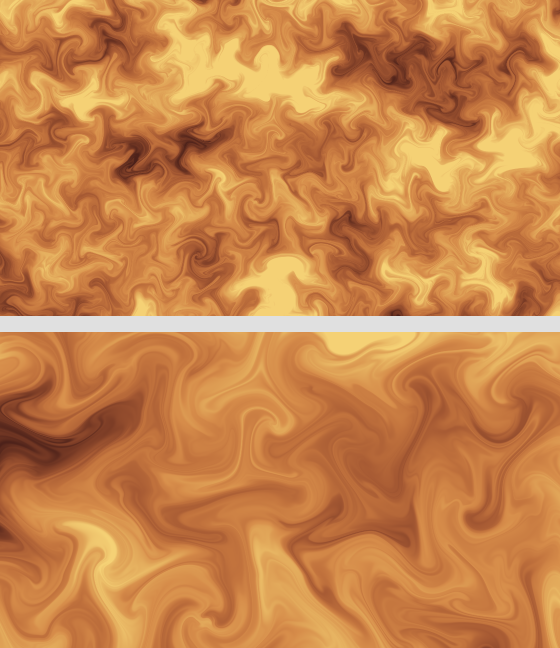
Top, the full canvas; bottom, a detail of the centre.
Reproduce this texture procedurally as a WebGL 2 fragment shader.

```glsl
#version 300 es
precision highp float;
// Glowing amber clouds with fine curling filaments. Octaves of gradient noise
// are summed while the sample point drifts along the curl of a finer noise, so
// large lumps stay soft and small octaves wind into eddies; a ramp colours it.

#define BASE_SCALE 3.6     // cells of the largest octave per canvas height
#define LACUNARITY 1.85    // scale step between octaves
#define GAIN 0.51          // strength step between octaves
#define OCTAVES 5
#define SWIRL_OCTAVES 3    // octaves that add eddies
#define SWIRL_STEPS 4      // drift steps per octave
#define SWIRL_STRIDE 0.13  // drift length in cells
#define SWIRL_SCALE 3.2    // eddy scale relative to its octave
#define CONTRAST 1.04
#define BRIGHTNESS 0.03
#define SEED vec2(17.3, 41.7)

uniform vec2 u_resolution;
out vec4 fragColor;

// Unit gradient with a random direction for each lattice point
vec2 latticeGradient(vec2 cell) {
    float angle = 6.28318 * fract(sin(dot(cell, vec2(127.1, 311.7))) * 43758.5453);
    return vec2(cos(angle), sin(angle));
}

// Gradient noise: value in x, its slope in yz
vec3 noiseWithSlope(vec2 p) {
    vec2 cell = floor(p), f = p - cell;
    vec2 u = f * f * f * (f * (f * 6.0 - 15.0) + 10.0);
    vec2 du = 30.0 * f * f * (f * (f - 2.0) + 1.0);
    vec2 ga = latticeGradient(cell);
    vec2 gb = latticeGradient(cell + vec2(1, 0));
    vec2 gc = latticeGradient(cell + vec2(0, 1));
    vec2 gd = latticeGradient(cell + vec2(1, 1));
    float a = dot(ga, f);
    float b = dot(gb, f - vec2(1, 0));
    float c = dot(gc, f - vec2(0, 1));
    float d = dot(gd, f - vec2(1, 1));
    float value = mix(mix(a, b, u.x), mix(c, d, u.x), u.y);
    vec2 slope = mix(mix(ga, gb, u.x), mix(gc, gd, u.x), u.y)
               + du * (u.yx * (a - b - c + d) + vec2(b, c) - a);
    return vec3(value, slope);
}

// Drift along the noise contours, winding space into eddies
vec2 swirl(vec2 p, float scale) {
    vec2 q = p * scale;
    for (int i = 0; i < SWIRL_STEPS; i++) {
        vec2 slope = noiseWithSlope(q + SEED.yx).yz;
        q += SWIRL_STRIDE * vec2(slope.y, -slope.x);
    }
    return q / scale;
}

// Cloud density, normalised to zero mean and unit deviation
float cloudDensity(vec2 p) {
    float sum = 0.0, power = 0.0, strength = 1.0, scale = BASE_SCALE;
    mat2 turn = mat2(0.8, 0.6, -0.6, 0.8);
    for (int i = 0; i < OCTAVES; i++) {
        if (i < SWIRL_OCTAVES) p = swirl(p, scale * SWIRL_SCALE);
        sum += strength * noiseWithSlope(p * scale + SEED).x;
        power += strength * strength;
        p = turn * p;
        strength *= GAIN;
        scale *= LACUNARITY;
    }
    return sum / (0.216 * sqrt(power));
}

// Ramp from deep brown through orange to pale yellow
vec3 emberRamp(float density) {
    vec3 ramp[7] = vec3[7](
        vec3(0.30, 0.13, 0.10), vec3(0.49, 0.24, 0.15), vec3(0.65, 0.35, 0.20),
        vec3(0.76, 0.45, 0.24), vec3(0.84, 0.55, 0.29), vec3(0.89, 0.67, 0.36),
        vec3(0.96, 0.82, 0.46));
    float t = clamp((density + 2.6) / 0.69, 0.0, 5.999);
    int i = int(t);
    return mix(ramp[i], ramp[i + 1], t - float(i));
}

void main() {
    // Average four samples per pixel to keep the filaments smooth
    vec3 colour = vec3(0.0);
    for (int i = 0; i < 4; i++) {
        vec2 offset = vec2(i % 2, i / 2) * 0.5 - 0.25;
        vec2 p = (gl_FragCoord.xy + offset) / u_resolution.y;
        colour += emberRamp(cloudDensity(p) * CONTRAST + BRIGHTNESS);
    }
    fragColor = vec4(colour / 4.0, 1.0);
}
```
